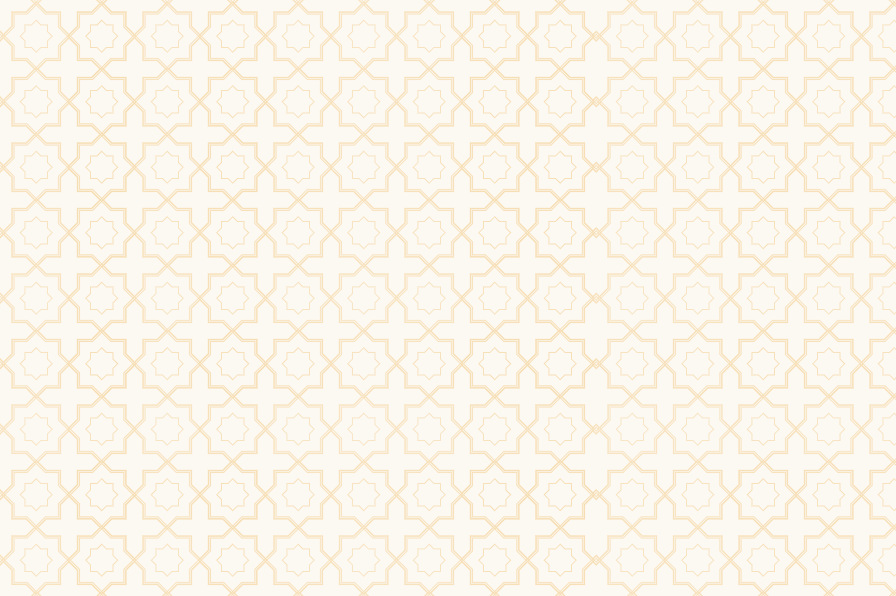
This pattern is drawn by a Shadertoy shader. Its source:

```glsl
// Lattice of double-lined eight-pointed stars touching at their tips, each holding a smaller star.

// Layout, in star pitches
const float STARS_ACROSS = 13.68;   // pitches over the canvas width
const float TILE_SIZE    = 9.10;    // the lattice restarts after this length
const float TILE_MARGIN  = 0.053;   // strip before the first star of a tile

// Star sizes (half side of the two crossed squares) and line widths
const float OUTER_STAR  = 0.3535;
const float INNER_STAR  = 0.172;
const float LINE_OFFSET = 0.0165;   // half the gap of the double line
const float BOLD_LINE   = 0.0200;
const float FINE_LINE   = 0.0125;
const float INNER_LINE  = 0.0145;
const float WASH        = 0.20;     // tint between the double lines
const float FADE        = 0.35;     // strongest fading of a star

const vec3 PAPER = vec3(0.99, 0.975, 0.953);
const vec3 INK   = vec3(0.965, 0.865, 0.69);

float hash(float n) {
    n = fract(n * 0.1031 + 0.37);
    n *= n + 33.33;
    n *= n + n;
    return fract(n);
}

// Union of an upright and a diagonal square
float starDistance(vec2 p, float halfSide) {
    p = abs(p);
    return min(max(p.x, p.y), (p.x + p.y) * inversesqrt(2.0)) - halfSide;
}

// Share of a pixel covered by a line, also for lines thinner than a pixel
float lineCoverage(float d, float width, float pixel) {
    vec2 edges = (vec2(d) + vec2(0.5, -0.5) * width) / pixel + 0.5;
    edges = clamp(edges, 0.0, 1.0);
    return edges.x - edges.y;
}

float starInk(vec2 p, float pixel) {
    float outer = starDistance(p, OUTER_STAR);
    float bold  = lineCoverage(outer - LINE_OFFSET, BOLD_LINE, pixel);
    float fine  = lineCoverage(outer + LINE_OFFSET, FINE_LINE, pixel);
    float wash  = WASH * lineCoverage(outer, 2.0 * LINE_OFFSET, pixel);
    float inner = lineCoverage(starDistance(p, INNER_STAR), INNER_LINE, pixel);
    return min(bold + fine + wash + inner, 1.0);
}

void mainImage(out vec4 fragColor, in vec2 fragCoord) {
    // Pitch units, measured from the top left
    float pixel = STARS_ACROSS / iResolution.x;
    vec2 uv = vec2(fragCoord.x, iResolution.y - fragCoord.y) * pixel;

    // Tile, then star cell inside the tile
    vec2 tile = floor(uv / TILE_SIZE);
    vec2 q = uv - tile * TILE_SIZE - TILE_MARGIN;
    vec2 cell = floor(q);

    // Neighbours are included because the tips cross the cell borders
    float ink = 0.0;
    for (int y = -1; y <= 1; y++) {
        for (int x = -1; x <= 1; x++) {
            vec2 id = cell + vec2(x, y);
            vec2 seed = id + tile * 17.0;
            float fade = 0.5 * (hash(seed.x + 5.0) + hash(seed.y + 71.0));
            float strength = 1.0 - FADE * fade;
            ink = max(ink, strength * starInk(q - id - 0.5, pixel));
        }
    }

    fragColor = vec4(mix(PAPER, INK, ink), 1.0);
}
```
